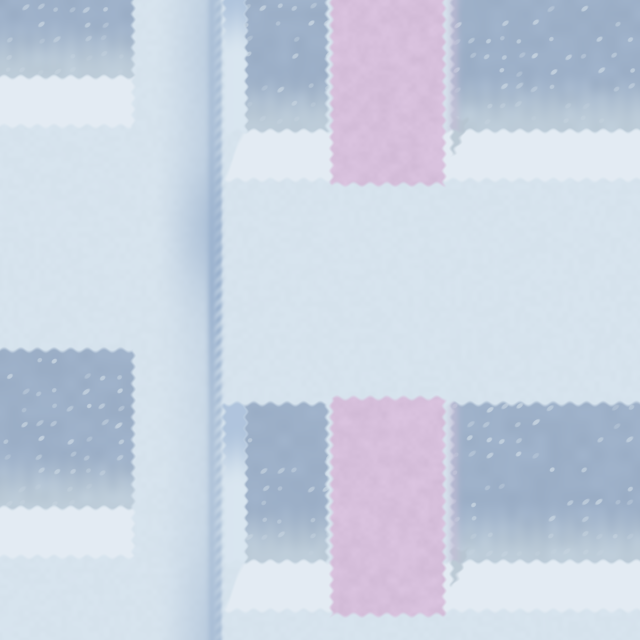
Reproduce this pattern procedurally as a three.js fragment shader.

```glsl
#define LIGHT vec3(0.84, 0.89, 0.93)
#define LEDGE vec3(0.89, 0.922, 0.952)
#define GLASS vec3(0.615, 0.69, 0.785)
#define HAZE vec3(0.74, 0.80, 0.85)
#define PINK vec3(0.84, 0.75, 0.86)
#define CREASE vec3(0.61, 0.70, 0.81)
#define PERIOD 0.673
#define GLASS_H 0.247
#define LEDGE_H 0.076
#define SOFT 0.0035
#define SPECK_CELL 0.025
#define TAU 6.28318

varying vec2 vUv;

float hash(vec2 p) {
  vec3 q = fract(p.xyx * 0.1031);
  q += dot(q, q.yzx + 33.33);
  return fract((q.x + q.y) * q.z);
}

float noise(vec2 p) {
  vec2 i = floor(p), f = fract(p);
  f = f * f * (3.0 - 2.0 * f);
  return mix(mix(hash(i), hash(i + vec2(1, 0)), f.x),
             mix(hash(i + vec2(0, 1)), hash(i + vec2(1, 1)), f.x), f.y);
}

float edge(float v, float at) {
  return smoothstep(at - SOFT, at + SOFT, v);
}

float band(float v, float from, float to) {
  return edge(v, from) * (1.0 - edge(v, to));
}

float bump(float v, float centre, float width) {
  float t = (v - centre) / width;
  return exp(-t * t);
}

// Distance below the top of the nearest window row
float rowDepth(float down, float top) {
  return mod(down - top + 0.1, PERIOD) - 0.1;
}

// Short slanted streaks, one at most per cell
float specks(vec2 p) {
  vec2 q = p / SPECK_CELL;
  vec2 id = floor(q);
  vec2 centre = 0.35 + 0.3 * vec2(hash(id), hash(id + 17.3));
  vec2 d = fract(q) - centre;
  vec2 along = vec2(dot(d, vec2(0.8, -0.6)), dot(d, vec2(0.6, 0.8)));
  float size = mix(0.2, 0.36, hash(id + 41.7));
  float streak = 1.0 - smoothstep(0.45, 1.0, length(along / vec2(size, 0.17)));
  float present = step(hash(id + 73.1), 0.25 + 0.5 * noise(id * 0.45));
  return streak * present * mix(0.4, 1.0, hash(id + 91.9));
}

vec3 glass(vec2 p, float depth) {
  float haze = smoothstep(0.62, 0.98, depth / GLASS_H);
  vec3 c = mix(GLASS, HAZE, haze);
  c += 0.025 * (noise(p * 45.0) - 0.5);
  return mix(c, vec3(0.79, 0.84, 0.885), specks(p) * (0.85 - 0.4 * haze));
}

void main() {
  vec2 p = vec2(vUv.x, 1.0 - vUv.y);
  float scallop = 0.0028 * sin(p.x * TAU / 0.026);
  float x = p.x + 0.0022 * sin(p.y * TAU / 0.0175);
  vec3 c = LIGHT + 0.012 * (noise(p * 120.0) - 0.5);

  // Left windows and their ledges
  float d = rowDepth(p.y + scallop, 0.547);
  float leftSide = 1.0 - edge(x, 0.208);
  c = mix(c, glass(p, d), leftSide * band(d, 0.0, GLASS_H));
  c = mix(c, LEDGE, leftSide * band(d, GLASS_H, GLASS_H + LEDGE_H));

  // Right windows, split by the pink strip
  d = rowDepth(p.y + scallop, 0.631);
  float pane = band(d, 0.0, GLASS_H);
  float sill = band(d, GLASS_H, GLASS_H + LEDGE_H);
  float slant = (d - GLASS_H) * 0.4;
  vec3 view = glass(p, d);
  c = mix(c, view, pane * (band(x, 0.384, 0.511) + edge(x, 0.707)));
  c = mix(c, LEDGE, sill * edge(p.x, 0.381 - slant));

  // Shaded corner and pink reflection beside the strip
  float corner = band(x, 0.706, 0.724 - slant) * band(d, GLASS_H - 0.02, GLASS_H + 0.04);
  c = mix(c, HAZE * 0.96, corner * 0.85);
  c = mix(c, vec3(0.77, 0.74, 0.84), pane * 0.6 * bump(p.x, 0.709, 0.009));

  // Jamb at the left of the right windows
  vec3 jamb = mix(vec3(0.69, 0.77, 0.865), LIGHT + 0.01, smoothstep(0.035, 0.13, d));
  c = mix(c, jamb, pane * band(x, 0.35, 0.384));

  // Pink strip
  float fibre = noise(p * 65.0) + 0.5 * noise(p * 150.0) - 0.75;
  float strip = band(x, 0.518, 0.694) * band(d, -0.009, GLASS_H + LEDGE_H + 0.007);
  c = mix(c, PINK + 0.028 * fibre, strip);

  // Column shading toward the fold
  float column = band(p.x, 0.208, 0.346);
  float shade = 0.22 + 0.45 * bump(p.y, 0.36, 0.1)
              + 0.2 * bump(p.y, 0.08, 0.16) + 0.25 * bump(p.y, 1.0, 0.12);
  c = mix(c, CREASE, column * shade * smoothstep(0.235, 0.34, p.x));

  // Fold line with a twisted, hatched edge
  float twist = 0.5 + 0.5 * sin(TAU * (p.y / 0.018 + p.x / 0.022));
  float depthOfFold = 0.5 + 0.4 * bump(p.y, 0.44, 0.16);
  float fold = bump(p.x, 0.331, 0.007) + bump(p.x, 0.342, 0.006) * mix(0.25, 1.0, twist);
  c = mix(c, CREASE, clamp(fold * depthOfFold, 0.0, 1.0));

  gl_FragColor = vec4(c, 1.0);
}
```
